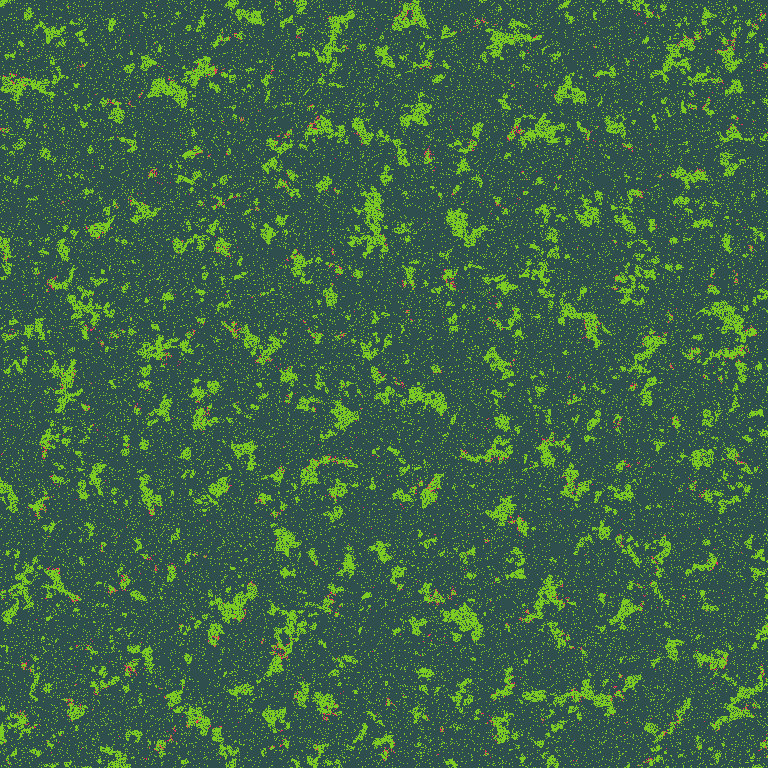
This texture is drawn by a Shadertoy shader. Its source:

```glsl
// A forest-fire cell grid: ragged green thickets and loose green specks on
// dark slate, with red embers along some thicket edges. Layered gradient noise
// sets the odds of each cell; cells are area-averaged over the pixel.

#define GRID 768.0          // cells across the canvas
#define PATCH_SIZE 44.0     // coarsest thicket period, in cells
#define PATCH_LEVEL 1.13    // thicket threshold, in standard deviations
#define PATCH_SOFT 0.18     // half width of the thicket edge
#define INNER_DENSITY 0.79  // share of green cells inside thickets
#define OUTER_DENSITY 0.07  // share of green cells outside
#define EMBER_SIZE 26.0     // period of burning zones, in cells
#define EMBER_ODDS 0.22     // share of red cells on a burning edge
#define SLATE vec3(0.184, 0.310, 0.310)
#define LEAF vec3(0.490, 0.800, 0.140)
#define EMBER vec3(0.930, 0.210, 0.350)

// Integer hash to a value in 0..1
float hash(ivec2 p, uint seed) {
    uint h = uint(p.x) * 1597334677u ^ uint(p.y) * 3812015801u ^ seed * 2654435769u;
    h = (h ^ (h >> 16)) * 2146121005u;
    h = (h ^ (h >> 15)) * 2221713035u;
    h ^= h >> 16;
    return float(h >> 8) / 16777216.0;
}

float cornerSlope(ivec2 corner, vec2 offset, uint seed) {
    float angle = 6.28319 * hash(corner, seed);
    return dot(vec2(cos(angle), sin(angle)), offset);
}

// Gradient noise scaled to unit standard deviation
float noise(vec2 p, uint seed) {
    ivec2 i = ivec2(floor(p));
    vec2 f = fract(p);
    vec2 s = f * f * (3.0 - 2.0 * f);
    float bottom = mix(cornerSlope(i, f, seed),
                       cornerSlope(i + ivec2(1, 0), f - vec2(1, 0), seed), s.x);
    float top = mix(cornerSlope(i + ivec2(0, 1), f - vec2(0, 1), seed),
                    cornerSlope(i + ivec2(1, 1), f - vec2(1, 1), seed), s.x);
    return mix(bottom, top, s.y) / 0.212;
}

// Four turned octaves, strongest in the middle sizes
float thicketField(vec2 cell) {
    mat2 turn = mat2(0.8, 0.6, -0.6, 0.8);
    vec4 weights = vec4(0.55, 0.75, 0.70, 0.50);
    vec2 p = cell / PATCH_SIZE;
    float sum = 0.0;
    for (int k = 0; k < 4; k++) {
        sum += weights[k] * noise(p, uint(k + 1));
        p = turn * p * 2.0 + 7.3;
    }
    return sum / length(weights);
}

vec3 cellColor(ivec2 id) {
    vec2 cell = vec2(id) + 0.5;
    float field = thicketField(cell);

    // Leaves: dense in thickets, sparse elsewhere
    float inside = smoothstep(PATCH_LEVEL - PATCH_SOFT, PATCH_LEVEL + PATCH_SOFT, field);
    float density = mix(OUTER_DENSITY, INNER_DENSITY, inside);
    vec3 color = hash(id, 11u) < density ? LEAF : SLATE;

    // Embers: on thicket edges within burning zones, plus a few strays
    float edge = 1.0 - smoothstep(0.20, 0.34, abs(field - PATCH_LEVEL));
    float burning = smoothstep(0.85, 1.15, noise(cell / EMBER_SIZE + 3.7, 12u));
    float odds = EMBER_ODDS * edge * burning + 0.0003;
    return hash(id, 13u) < odds ? EMBER : color;
}

void mainImage(out vec4 fragColor, in vec2 fragCoord) {
    // Pixel footprint in cell units
    float footprint = GRID / iResolution.y;
    vec2 low = (fragCoord - 0.5) * footprint;
    vec2 high = low + footprint;
    vec2 base = floor(low);

    // Average the covered cells by overlap area
    vec3 sum = vec3(0.0);
    float area = 0.0;
    for (int y = 0; y < 4; y++) {
        for (int x = 0; x < 4; x++) {
            vec2 corner = base + vec2(x, y);
            vec2 overlap = max(min(high, corner + 1.0) - max(low, corner), 0.0);
            float weight = overlap.x * overlap.y;
            if (weight > 0.0) {
                sum += weight * cellColor(ivec2(corner));
                area += weight;
            }
        }
    }
    fragColor = vec4(sum / area, 1.0);
}
```
